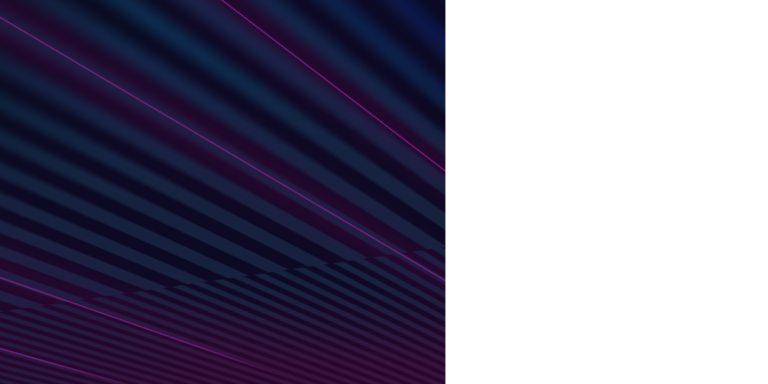
Write a WebGL 2 fragment shader that draws this background.

```glsl
#version 300 es
precision highp float;
// Dark blue and violet light rays fanning from a far point, beside a plain white panel.

uniform vec2 u_resolution;
out vec4 fragColor;

// Layout, in units of canvas height
const float PANEL_EDGE = 1.16;
const vec2 VANISH = vec2(2.80, -0.70);
const float SEAM_BASE = 0.188;
const float SEAM_SLOPE = 0.146;

// Ray spacing: each stripe spans slope * (SPACING + SPREAD * slope)
const float SPACING = 0.037;
const float SPREAD = 0.06;
const float STRIPE_SHIFT = 0.32;
const float SHARP = 0.05;
const float BLURRED = 0.25;

// Thin bright rays, given by their slope towards the vanishing point
const int RAY_COUNT = 4;
const float RAY_SLOPES[RAY_COUNT] = float[](0.591, 0.765, 0.349, 0.283);
const float RAY_WIDTH = 0.0016;
const float GLOW_WIDTH = 0.042;

const vec3 NIGHT = vec3(0.045, 0.035, 0.14);
const vec3 TEAL_SHADE = vec3(0.02, 0.055, 0.13);
const vec3 SLATE = vec3(0.085, 0.135, 0.24);
const vec3 OCEAN = vec3(0.045, 0.16, 0.29);
const vec3 ROYAL = vec3(0.045, 0.06, 0.27);
const vec3 PLUM = vec3(0.14, 0.03, 0.18);
const vec3 LILAC = vec3(0.14, 0.105, 0.26);
const vec3 WINE = vec3(0.16, 0.025, 0.17);
const vec3 MAUVE = vec3(0.23, 0.07, 0.25);
const vec3 RAY_COLOR = vec3(0.50, 0.13, 0.50);
const vec3 PANEL_COLOR = vec3(1.0);

// Running stripe number for a ray of the given slope
float stripeIndex(float slope) {
    return log(slope / (SPACING + SPREAD * slope)) / SPACING;
}

// 1 inside a light stripe, 0 in the gap between stripes
float stripes(float index, float frequency, float softness) {
    float offset = abs(fract(index * frequency + 0.5) - 0.5);
    return 1.0 - smoothstep(0.25 - softness, 0.25 + softness, offset);
}

vec3 rayField(vec2 p, float pixel) {
    float slope = (p.y - VANISH.y) / (VANISH.x - p.x);
    float index = stripeIndex(slope) + STRIPE_SHIFT;
    float height = p.y - SEAM_BASE - SEAM_SLOPE * p.x;

    // Wide stripes above the seam, twice as many below it
    float softness = mix(SHARP, BLURRED, smoothstep(0.05, 0.6, height));
    softness = max(softness, fwidth(index));
    float wide = stripes(index, 1.0, softness);
    float fine = stripes(index, 2.0, max(0.12, 2.0 * fwidth(index)));
    float light = mix(fine, wide, smoothstep(-pixel, pixel, height));

    // Base colours shift from slate to ocean to royal blue
    float top = smoothstep(0.45, 0.95, p.y);
    float corner = smoothstep(0.76, 1.0, slope);
    vec3 shade = mix(NIGHT, TEAL_SHADE, top * (1.0 - smoothstep(0.1, 0.7, p.x)));
    vec3 tint = mix(SLATE, OCEAN, top);
    tint = mix(tint, ROYAL, corner * 0.75);
    tint *= mix(1.0, 0.72, top * (1.0 - smoothstep(0.0, 0.4, p.x)));

    // Violet glow and crisp line along each bright ray
    float glow = 0.0;
    float line = 0.0;
    for (int i = 0; i < RAY_COUNT; i++) {
        float gap = (slope - RAY_SLOPES[i]) / GLOW_WIDTH;
        glow = max(glow, exp(-gap * gap));
        float run = VANISH.x - p.x;
        float away = abs(slope - RAY_SLOPES[i]) * run;
        away /= sqrt(1.0 + RAY_SLOPES[i] * RAY_SLOPES[i]);
        float core = 1.0 - smoothstep(0.0, RAY_WIDTH + pixel, away);
        line = max(line, core * smoothstep(0.02, 0.16, p.y + 0.1 - 0.1 * p.x));
    }
    shade = mix(shade, PLUM, glow);
    tint = mix(tint, LILAC, glow * 0.8);

    // Magenta haze rising from the bottom edge
    float haze = 1.0 - smoothstep(0.0, 0.30, p.y);
    shade = mix(shade, WINE, haze * mix(0.6, 1.0, smoothstep(0.0, 0.9, p.x)));
    tint = mix(tint, MAUVE, haze * smoothstep(-0.5, 0.9, p.x));

    return mix(mix(shade, tint, light), RAY_COLOR, line * 0.75);
}

void main() {
    vec2 p = gl_FragCoord.xy / u_resolution.y;
    float pixel = 1.0 / u_resolution.y;
    float panel = smoothstep(-0.5 * pixel, 0.5 * pixel, p.x - PANEL_EDGE);
    fragColor = vec4(mix(rayField(p, pixel), PANEL_COLOR, panel), 1.0);
}
```
